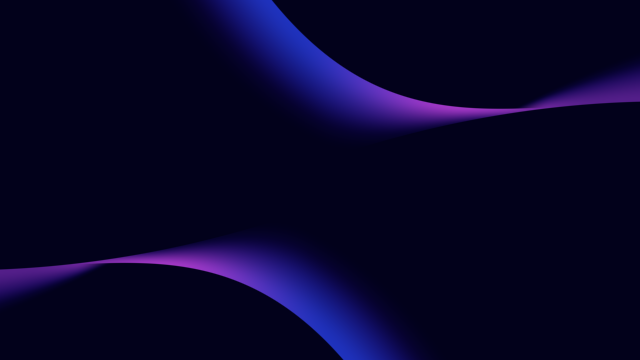
This background is drawn by a Shadertoy shader. Its source:

```glsl
// Palette
const vec3 NIGHT  = vec3(0.006, 0.004, 0.105);
const vec3 INDIGO = vec3(0.055, 0.015, 0.320);
const vec3 BLUE   = vec3(0.120, 0.195, 0.740);
const vec3 ORCHID = vec3(0.630, 0.215, 0.770);
const vec3 PLUM   = vec3(0.330, 0.120, 0.540);

// Layout, in canvas heights
const vec2  TURN_SUM    = vec2(1.7361, 0.9676); // a point plus its half-turn twin
const float TWIST_X     = 1.3889;               // where the ribbon narrows
const float CREST_Y     = 0.6979;
const vec2  CREST_BEND  = vec2(0.302, 0.709);   // square and cubic terms
const float HEM_Y       = 0.6806;
const vec2  HEM_BEND    = vec2(-0.165, -0.180); // linear and square terms
const float THIN_FADE   = 0.046;
const float WIDE_FADE   = 0.204;
const float WIDEN_SPAN  = 0.509;
const float BACK_SPREAD = 0.37;
const float BACK_START  = 0.14;

// Colour along the bright edge; d runs leftward from the twist
vec3 edgeColor(float d) {
    vec3 c = mix(ORCHID, BLUE, smoothstep(0.127, 0.579, d));
    return mix(PLUM, c, smoothstep(-0.278, 0.139, d));
}

// Light added to the night: the edge colour falls through indigo to nothing
vec3 sheen(vec3 edge, float glow) {
    vec3 c = mix(NIGHT, INDIGO, smoothstep(0.0, 0.6, glow));
    return mix(c, edge, smoothstep(0.22, 1.0, glow)) - NIGHT;
}

vec3 ribbon(vec2 p, float pixel) {
    float d = TWIST_X - p.x;
    vec3 edge = edgeColor(d);

    // Signed distances below the crest and above the hem
    float crest = CREST_Y + d * d * (CREST_BEND.x + CREST_BEND.y * d);
    float crestSlope = d * (2.0 * CREST_BEND.x + 3.0 * CREST_BEND.y * d);
    float belowCrest = (crest - p.y) / sqrt(1.0 + crestSlope * crestSlope);
    float aboveHem = p.y - (HEM_Y + d * (HEM_BEND.x + HEM_BEND.y * d));
    float hemMask = smoothstep(-pixel, pixel, aboveHem);

    // Front face fades away from the crest
    float fade = mix(THIN_FADE, WIDE_FADE, smoothstep(0.0, WIDEN_SPAN, d));
    vec3 front = sheen(edge, clamp(1.0 - belowCrest / fade, 0.0, 1.0));

    // Back face opens beyond the twist and fades away from the hem
    float spread = max(-d * BACK_SPREAD, 0.001);
    vec3 back = sheen(edge, clamp(1.0 - aboveHem / spread, 0.0, 1.0));
    back *= smoothstep(0.0, BACK_START, -d);

    return mix(back, front, smoothstep(-pixel, pixel, belowCrest)) * hemMask;
}

void mainImage(out vec4 fragColor, in vec2 fragCoord) {
    vec2 p = fragCoord / iResolution.y;
    float pixel = 0.8 / iResolution.y;

    // The same ribbon twice, the second given a half turn
    vec3 color = NIGHT + ribbon(p, pixel) + ribbon(TURN_SUM - p, pixel);
    fragColor = vec4(color, 1.0);
}
```
